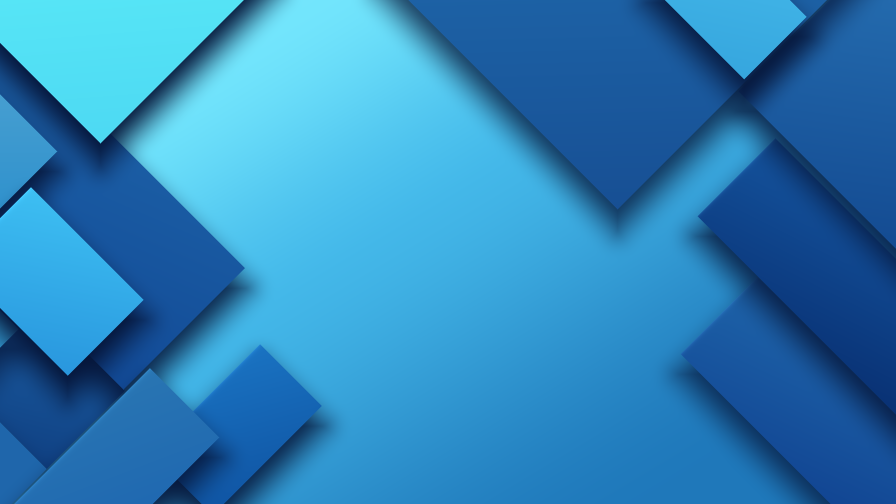
Reproduce this background procedurally as a Shadertoy shader.

```glsl
// Overlapping diagonal blue panels with soft shadows on a bright cyan gradient.

const vec3 NAVY  = vec3(0.02, 0.08, 0.22);
const vec3 DEEP  = vec3(0.06, 0.25, 0.51);
const vec3 BLUE  = vec3(0.12, 0.40, 0.67);
const vec3 AZURE = vec3(0.17, 0.56, 0.80);
const vec3 SKY   = vec3(0.27, 0.73, 0.92);
const vec3 CYAN  = vec3(0.38, 0.95, 0.98);

// Signed distance to a box in diagonal axes; bounds hold (min.xy, max.xy).
float boxDistance(vec2 q, vec4 bounds) {
    vec2 center = 0.5 * (bounds.xy + bounds.zw);
    vec2 halfSize = 0.5 * (bounds.zw - bounds.xy);
    vec2 e = abs(q - center) - halfSize;
    return (length(max(e, 0.0)) + min(max(e.x, e.y), 0.0)) * 0.70711;
}

// Draws a shaded panel and the shadow it drops on the layers below.
vec3 panel(vec3 under, vec2 q, vec4 bounds, vec3 upper, vec3 lower, float shadow) {
    float pixel = 1.0 / iResolution.y;
    vec2 drop = vec2(-0.04, 0.04);
    float shade = 1.0 - smoothstep(-0.04, 0.07, boxDistance(q - drop, bounds));
    under = mix(under, NAVY, shadow * pow(shade, 1.5));

    vec2 local = clamp((q - bounds.xy) / (bounds.zw - bounds.xy), 0.0, 1.0);
    vec3 face = mix(upper, lower, 0.5 * (1.0 - local.x + local.y));
    // Thin lit rim on the upper-left edge
    face += 0.10 * vec3(0.5, 0.9, 1.0) * exp(-max(q.y - bounds.y, 0.0) * 220.0);

    float d = boxDistance(q, bounds);
    return mix(under, face, 1.0 - smoothstep(-0.6 * pixel, 0.6 * pixel, d));
}

// Backdrop fading from the top left to the bottom right.
vec3 backdrop(vec2 p) {
    float t = 0.6 * p.x + p.y;
    vec3 c = mix(vec3(0.45, 0.90, 0.99), SKY, smoothstep(0.35, 0.95, t));
    return mix(c, vec3(0.12, 0.47, 0.73), smoothstep(0.8, 1.8, t));
}

vec3 leftPanels(vec3 c, vec2 q) {
    // Back layers
    c = panel(c, q, vec4(-0.838, 0.50, -0.528, 1.023), BLUE, DEEP, 0.6);
    c = panel(c, q, vec4(-1.200, 0.70, -0.838, 1.023), BLUE, BLUE, 0.5);
    c = panel(c, q, vec4(-0.900, 0.40, -0.616, 0.690), SKY, AZURE, 0.7);
    c = panel(c, q, vec4(-0.528, -0.20, -0.046, 1.018), BLUE, DEEP * 1.15, 0.85);
    // Lower pair
    c = panel(c, q, vec4(-0.600, 1.199, -0.167, 1.444),
              vec3(0.10, 0.45, 0.76), vec3(0.06, 0.33, 0.64), 0.85);
    c = panel(c, q, vec4(-1.050, 1.028, -0.433, 1.303),
              vec3(0.16, 0.46, 0.70), vec3(0.11, 0.39, 0.69), 0.85);
    // Bright front layers
    c = panel(c, q, vec4(-0.085, -0.10, 0.600, 0.484), CYAN, vec3(0.30, 0.85, 0.95), 0.95);
    c = panel(c, q, vec4(-0.500, 0.10, -0.187, 0.414), vec3(0.29, 0.63, 0.82), AZURE, 0.9);
    return panel(c, q, vec4(-0.611, 0.433, -0.310, 0.880),
                 vec3(0.24, 0.75, 0.95), vec3(0.16, 0.59, 0.87), 0.95);
}

vec3 rightPanels(vec3 c, vec2 q) {
    // Lower steps
    c = panel(c, q, vec4(0.648, 2.053, 0.954, 2.900), BLUE, vec3(0.06, 0.25, 0.56), 0.7);
    c = panel(c, q, vec4(0.955, 1.813, 1.264, 2.750),
              vec3(0.08, 0.33, 0.62), vec3(0.03, 0.18, 0.44), 0.8);
    // Upper layers
    c = panel(c, q, vec4(1.284, 1.646, 1.850, 2.400),
              vec3(0.15, 0.44, 0.70), vec3(0.07, 0.28, 0.56), 0.8);
    c = panel(c, q, vec4(0.810, 0.70, 1.800, 1.641),
              vec3(0.14, 0.47, 0.73), vec3(0.09, 0.31, 0.58), 0.75);
    return panel(c, q, vec4(1.319, 1.25, 1.567, 1.634), SKY, vec3(0.21, 0.65, 0.87), 0.85);
}

void mainImage(out vec4 fragColor, in vec2 fragCoord) {
    // Canvas heights measured from the top-left corner
    vec2 p = vec2(fragCoord.x, iResolution.y - fragCoord.y) / iResolution.y;
    vec2 q = vec2(p.x - p.y, p.x + p.y);

    vec3 color = backdrop(p);
    color = leftPanels(color, q);
    color = rightPanels(color, q);
    fragColor = vec4(clamp(color, 0.0, 1.0), 1.0);
}
```
